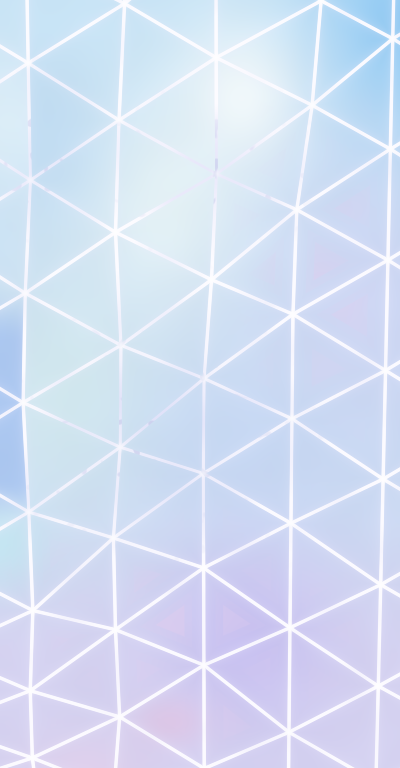
This background is drawn by a WebGL 2 fragment shader. Its source:

```glsl
#version 300 es
precision highp float;
uniform vec2 u_resolution;
out vec4 fragColor;

float gradientAt(vec2 cell, vec2 offset) {
    float angle = 6.2832 * fract(sin(dot(cell, vec2(127.1, 311.7))) * 43758.5);
    return dot(vec2(cos(angle), sin(angle)), offset);
}

float gradientNoise(vec2 p) {
    vec2 cell = floor(p), f = fract(p);
    vec2 u = f * f * f * (f * (f * 6.0 - 15.0) + 10.0);
    vec2 e = vec2(1.0, 0.0);
    return mix(mix(gradientAt(cell, f), gradientAt(cell + e.xy, f - e.xy), u.x),
               mix(gradientAt(cell + e.yx, f - e.yx), gradientAt(cell + e.xx, f - e.xx), u.x), u.y);
}

// Bends each column of the triangular lattice: base, slope, step, step centre
const vec4 columnX[5] = vec4[5](
    vec4(36.0, 2.0, -10.0, -1.9), vec4(117.5, -0.7, 0.0, 0.0), vec4(216.0, 0.3, -14.0, -0.8),
    vec4(316.0, -1.0, -25.0, -2.2), vec4(383.6, -2.4, 0.0, 0.0));
// Cubic vertical drift of each column
const vec4 columnY[5] = vec4[5](
    vec4(41.0, 6.0, -2.95, -0.6), vec4(31.0, -2.1, -3.1, 0.0), vec4(14.5, -7.7, -1.9, 0.55),
    vec4(2.5, 0.5, 0.0, 0.0), vec4(6.5, 5.7, -0.9, -0.2));

vec2 latticePoint(float column, float row) {
    float c = clamp(column, 0.0, 4.0);
    float t = row - 3.5;
    vec4 bend = columnX[int(c)];
    float wave = (c < 0.5 ? -3.0 : c < 1.5 ? 4.0 : 0.0) * cos(1.8 * t);
    float x = bend.x + bend.y * t + wave
            + bend.z * smoothstep(bend.w - 1.2, bend.w + 1.2, t) + 90.0 * (column - c);
    float y = 104.0 * row + dot(columnY[int(c)], vec4(1.0, t, t * t, t * t * t)) + 0.8 * wave;
    return vec2(x, y);
}

float segmentDistance(vec2 p, vec2 a, vec2 b) {
    vec2 pa = p - a, ba = b - a;
    return length(pa - ba * clamp(dot(pa, ba) / dot(ba, ba), 0.0, 1.0));
}

float glow(vec2 p, vec2 center, vec2 radius) {
    vec2 q = (p - center) / radius;
    return exp(-dot(q, q));
}

vec3 backdrop(vec2 p) {
    vec3 color = mix(vec3(0.78, 0.89, 0.96), vec3(0.79, 0.86, 0.95), smoothstep(0.0, 480.0, p.y));
    color = mix(color, vec3(0.83, 0.82, 0.94), smoothstep(450.0, 680.0, p.y));
    color = mix(color, vec3(0.80, 0.83, 0.95), 0.85 * glow(p, vec2(365, 300), vec2(120, 160)));
    color = mix(color, vec3(0.57, 0.79, 0.95), glow(p, vec2(405, 15), vec2(95, 110)));
    color = mix(color, vec3(0.82, 0.91, 0.93), 0.9 * glow(p, vec2(65, 390), vec2(95, 125)));
    color = mix(color, vec3(0.90, 0.95, 0.96), 0.9 * glow(p, vec2(165, 205), vec2(85, 110)));
    color = mix(color, vec3(0.96, 0.98, 0.98), 0.85 * glow(p, vec2(240, 95), vec2(65, 75)));
    color = mix(color, vec3(0.77, 0.84, 0.95), 0.8 * glow(p, vec2(255, 450), vec2(110, 75)));
    color = mix(color, vec3(0.77, 0.74, 0.94), 0.85 * glow(p, vec2(245, 640), vec2(85, 90)));
    color = mix(color, vec3(0.89, 0.75, 0.87), 0.55 * glow(p, vec2(170, 722), vec2(38, 25)));
    color = mix(color, vec3(0.89, 0.81, 0.92), 0.7 * glow(p, vec2(85, 775), vec2(65, 40)));
    color = mix(color, vec3(0.76, 0.91, 0.95), 0.8 * glow(p, vec2(0, 545), vec2(45, 45)));

    // Panes change colour across the leftmost seam
    float seam = p.x - latticePoint(0.0, (p.y - 38.0) / 104.0).x;
    float rightSide = smoothstep(-1.5, 1.5, seam);
    float bluePane = smoothstep(282.0, 345.0, p.y) * (1.0 - smoothstep(480.0, 525.0, p.y));
    color = mix(color, vec3(0.67, 0.78, 0.94), (1.0 - rightSide) * bluePane);
    color = mix(color, vec3(0.88, 0.94, 0.97), 0.75 * (1.0 - rightSide) * glow(p, vec2(0, 120), vec2(70, 75)));
    color = mix(color, vec3(0.74, 0.85, 0.94), 0.75 * rightSide * glow(p, vec2(45, 135), vec2(55, 70)));
    return color + 0.012 * gradientNoise(p / 55.0);
}

void main() {
    // Sheet is 398 by 768 units, measured downward from the top
    vec2 uv = gl_FragCoord.xy / u_resolution;
    vec2 p = vec2(uv.x, 1.0 - uv.y) * vec2(398.0, 768.0);
    float pixel = 768.0 / u_resolution.y;

    // Nearest lattice edge and node
    float edge = 1e3, node = 1e3;
    float firstColumn = floor((p.x - 27.0) / 90.0), firstRow = floor(p.y / 104.0);
    for (float i = -1.0; i <= 1.0; i++) {
        for (float j = -2.0; j <= 2.0; j++) {
            float column = firstColumn + i;
            float row = firstRow + j + 0.5 * (1.0 - mod(column, 2.0));
            vec2 a = latticePoint(column, row);
            edge = min(edge, segmentDistance(p, a, latticePoint(column, row + 1.0)));
            edge = min(edge, segmentDistance(p, a, latticePoint(column + 1.0, row + 0.5)));
            edge = min(edge, segmentDistance(p, a, latticePoint(column + 1.0, row - 0.5)));
            node = min(node, length(p - a));
        }
    }

    // Faint rose triangles nested inside the panes
    vec3 color = backdrop(p);
    float rose = max(glow(p, vec2(325, 275), vec2(75, 125)), glow(p, vec2(170, 640), vec2(150, 105)));
    rose *= clamp(0.55 + gradientNoise(p / 65.0), 0.0, 1.0);
    float nested = 0.3 * smoothstep(11.0, 12.5, edge) + 0.7 * smoothstep(18.5, 20.0, edge);
    color = mix(color, vec3(0.88, 0.80, 0.93), 0.55 * rose * nested);

    // Light lines, thinner and more violet through the pale middle
    float faint = max(glow(p, vec2(155, 430), vec2(115, 95)), glow(p, vec2(205, 175), vec2(80, 55)));
    faint = max(faint, 0.8 * glow(p, vec2(45, 150), vec2(70, 65)));
    float strength = clamp(1.0 - 0.6 * faint + 0.35 * gradientNoise(p / 48.0), 0.3, 1.0);
    float halfWidth = mix(1.1, 1.75, strength);
    float line = 1.0 - smoothstep(halfWidth - 0.6 * pixel, halfWidth + 0.6 * pixel, edge);
    vec3 lineColor = mix(vec3(0.86, 0.85, 0.97), vec3(0.99, 0.985, 1.0), strength);
    float dash = smoothstep(0.3, 0.45, gradientNoise(p / 13.0)) * faint;
    lineColor = mix(lineColor, vec3(0.75, 0.77, 0.91), 0.65 * dash);
    color = mix(color, vec3(0.94, 0.93, 1.0), 0.3 * strength * exp(-edge / 4.5));
    color = mix(color, lineColor, line * mix(0.75, 0.97, strength));
    color = mix(color, vec3(1.0), 0.75 * strength * exp(-node * node / 14.0));
    fragColor = vec4(clamp(color, 0.0, 1.0), 1.0);
}
```
